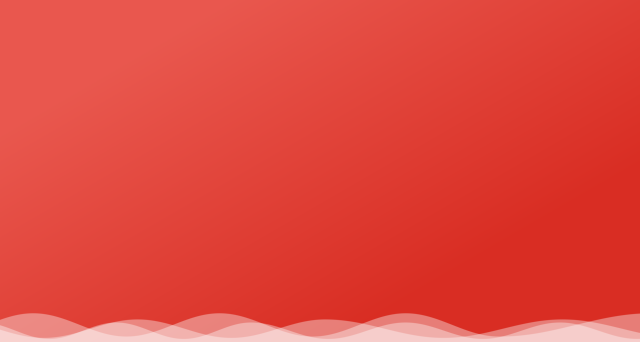
This background is drawn by a WebGL 1 fragment shader. Its source:

```glsl
precision highp float;
// Red diagonal gradient with three translucent white waves along the bottom edge.

uniform vec2 u_resolution;

#define LIGHT_RED vec3(0.912, 0.342, 0.305)
#define DEEP_RED vec3(0.850, 0.177, 0.137)
#define GRADIENT_AXIS vec2(0.52, 0.48)
#define GRADIENT_START 0.19
#define GRADIENT_END 0.75
#define WAVE_OPACITY 0.38
#define TAU 6.283185

// Height of a cosine swell; past "bend" its wavelength is stretched.
float swell(float x, float crest, float period, float bend, float stretch) {
  float warped = x - stretch * max(x - bend, 0.0);
  return cos(TAU * (warped - crest) / period);
}

// Lays a translucent white body below the given surface height.
vec3 addWave(vec3 color, float y, float surface) {
  float halfPixel = 0.75 / u_resolution.y;
  float cover = 1.0 - smoothstep(-halfPixel, halfPixel, y - surface);
  return mix(color, vec3(1.0), WAVE_OPACITY * cover);
}

void main() {
  vec2 uv = gl_FragCoord.xy / u_resolution;

  // Background runs from the top left to the bottom right.
  float along = dot(vec2(uv.x, 1.0 - uv.y), GRADIENT_AXIS);
  float blend = clamp((along - GRADIENT_START) / (GRADIENT_END - GRADIENT_START), 0.0, 1.0);
  vec3 color = mix(LIGHT_RED, DEEP_RED, blend);

  // Waves from the tall back one to the low front one.
  float back = 0.050 + 0.034 * swell(uv.x, 0.052, 0.291, 0.775, 0.38);
  float middle = 0.039 + 0.027 * swell(uv.x, 0.215, 0.293, 0.508, 0.21);
  float front = 0.033 + 0.024 * swell(uv.x, 0.182, 0.210, 0.390, 0.13);
  color = addWave(color, uv.y, back);
  color = addWave(color, uv.y, middle);
  color = addWave(color, uv.y, front);

  gl_FragColor = vec4(color, 1.0);
}
```
